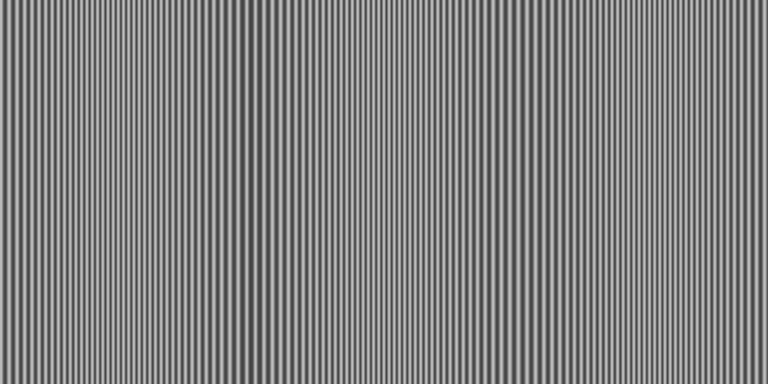
Write a Shadertoy shader that draws this pattern.

```glsl
// Fine vertical grey stripes whose spacing swells and tightens across the canvas.
#define STRIPES 119.0      // mean stripes per canvas width
#define SPREAD 30.0        // change in stripe density either way
#define WAVES 2.85         // swells per canvas width
#define WIDEST 0.327       // position of the widest stripe
#define DARK 0.27
#define LIGHT 0.745
#define CRISPNESS 0.08     // 0 is a pure sine, 1 has steeper flanks
#define SHADE 0.2          // thickening of dark stripes where spacing is wide
#define BAND_SHADE 0.4     // extra thickening at the widest stripe
#define BAND_WIDTH 0.017

const float TAU = 6.2831853;

// Stripe count measured from the widest stripe: the integral of the density.
float stripePhase(float d) {
    return STRIPES * d - SPREAD / (TAU * WAVES) * sin(TAU * WAVES * d);
}

void mainImage(out vec4 fragColor, in vec2 fragCoord) {
    float d = fragCoord.x / iResolution.x - WIDEST;
    float phase = stripePhase(d);

    // Soft profile, flattened where stripes are finer than pixels
    float detail = 1.0 - smoothstep(0.45, 0.9, fwidth(phase));
    float profile = 0.5 - 0.5 * detail * cos(TAU * phase);
    profile = mix(profile, smoothstep(0.0, 1.0, profile), CRISPNESS);

    // Dark stripes thicken in the wide zones, light ones in the tight zones
    float band = exp(-d * d / (BAND_WIDTH * BAND_WIDTH));
    float shade = SHADE * cos(TAU * WAVES * d) + BAND_SHADE * band;
    profile = pow(profile, exp(shade));

    fragColor = vec4(vec3(mix(DARK, LIGHT, profile)), 1.0);
}
```
